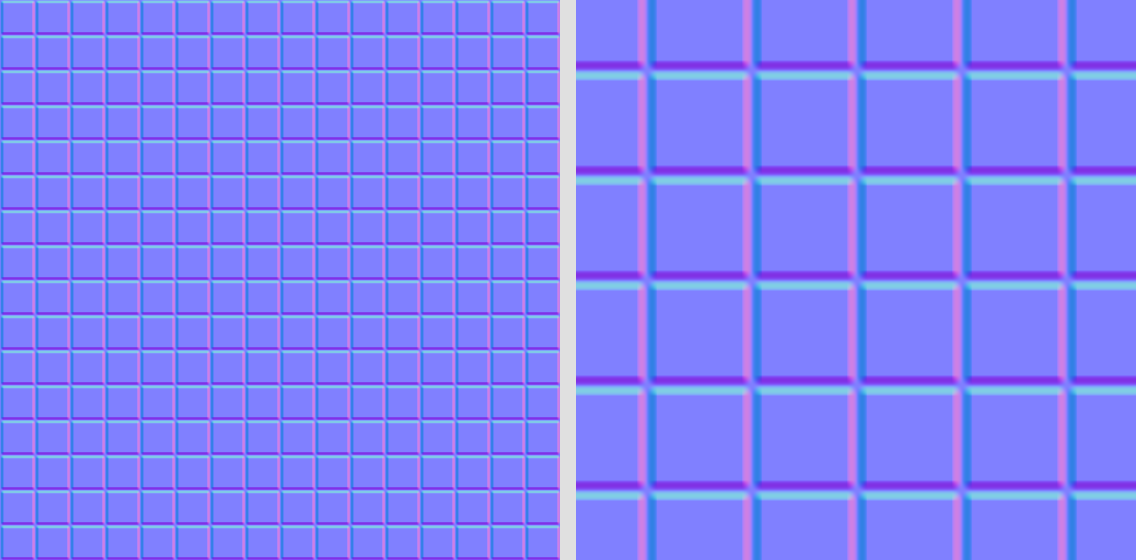
Left, the full canvas; right, a detail of the centre.
Write a Shadertoy shader that draws this texture map.

```glsl
const float TILES = 16.0;
const float BEVEL = 0.10;                       // bevel width in tiles
const float STEEPNESS = 0.78;                   // peak slope of the bevel
const vec2 GROOVE_OFFSET = vec2(0.010, -0.005); // groove centre in tiles

// Signed distance along each axis to the nearest groove centre
vec2 grooveDistance(vec2 uv, float tiles, vec2 offset) {
    return fract(uv * tiles - offset + 0.5) - 0.5;
}

// Height of a smooth bevel, 0 in the groove and 1 on the tile face
vec2 bevelHeight(vec2 d, float width) {
    return smoothstep(0.0, width, abs(d));
}

// Derivative of that bevel, scaled to peak at 1
vec2 bevelSlope(vec2 d, float width) {
    vec2 t = clamp(abs(d) / width, 0.0, 1.0);
    return sign(d) * 4.0 * t * (1.0 - t);
}

// Surface normal of the product of the two axis profiles
vec3 tileNormal(vec2 d, float width, float steepness) {
    vec2 gradient = bevelSlope(d, width) * bevelHeight(d, width).yx;
    return normalize(vec3(-steepness * gradient, 1.0));
}

void mainImage(out vec4 fragColor, in vec2 fragCoord) {
    vec2 uv = fragCoord / iResolution.xy;
    vec2 d = grooveDistance(uv, TILES, GROOVE_OFFSET);
    vec3 normal = tileNormal(d, BEVEL, STEEPNESS);

    // Pack the normal into colour
    fragColor = vec4(normal * 0.5 + 0.5, 1.0);
}
```
